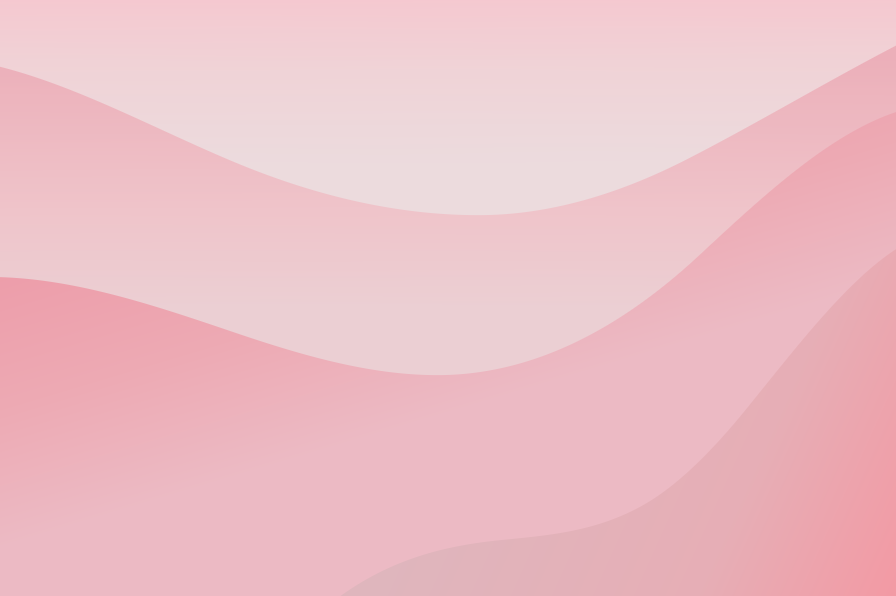
Give the GLSL for this background, as a Shadertoy shader.

```glsl
// Four overlapping pink paper waves, each shaded by its own soft gradient.
// Wave crests are smooth cubic curves through a few knots; every layer is a
// three-colour ramp, broken up by very faint streaks of gradient noise.

// Crest knots: x, height, slope (canvas fractions, origin at lower left)
const int KNOTS = 5;
const vec3[KNOTS] UPPER_CREST = vec3[KNOTS](
    vec3(0.0, 0.888, -0.38), vec3(0.260, 0.729, -0.63), vec3(0.534, 0.639, 0.0),
    vec3(0.767, 0.733, 0.77), vec3(1.0, 0.9235, 0.78));
const vec3[KNOTS] MIDDLE_CREST = vec3[KNOTS](
    vec3(0.0, 0.535, -0.045), vec3(0.260, 0.443, -0.51), vec3(0.488, 0.3706, 0.0),
    vec3(0.781, 0.5725, 1.40), vec3(1.0, 0.812, 0.50));
const vec3[KNOTS] LOWER_CREST = vec3[KNOTS](
    vec3(0.380, 0.0, 1.08), vec3(0.560, 0.094, 0.15), vec3(0.716, 0.151, 0.83),
    vec3(0.833, 0.314, 1.85), vec3(1.0, 0.582, 0.98));

// Layer colours, in the order of their ramps
const vec3 SKY_ROSE    = vec3(0.960, 0.785, 0.815);
const vec3 SKY_BLUSH   = vec3(0.940, 0.825, 0.840);
const vec3 SKY_PEARL   = vec3(0.925, 0.857, 0.867);
const vec3 UPPER_ROSE  = vec3(0.925, 0.685, 0.725);
const vec3 UPPER_PINK  = vec3(0.937, 0.770, 0.793);
const vec3 UPPER_PALE  = vec3(0.922, 0.812, 0.828);
const vec3 MIDDLE_DEEP = vec3(0.928, 0.618, 0.668);
const vec3 MIDDLE_ROSE = vec3(0.928, 0.665, 0.704);
const vec3 MIDDLE_PINK = vec3(0.927, 0.730, 0.768);
const vec3 LOWER_DUSTY = vec3(0.875, 0.712, 0.740);
const vec3 LOWER_ROSE  = vec3(0.903, 0.682, 0.712);
const vec3 LOWER_CORAL = vec3(0.950, 0.605, 0.645);

// Ramp stops and the tilt of the two slanted gradients
const vec3 SKY_STOPS    = vec3(0.0, 0.11, 0.27);
const vec3 UPPER_STOPS  = vec3(0.09, 0.36, 0.52);
const vec3 MIDDLE_STOPS = vec3(0.47, 0.69, 0.92);
const vec3 LOWER_STOPS  = vec3(0.73, 1.08, 1.29);
const float MIDDLE_TILT = 0.45;
const float LOWER_TILT  = 0.30;

const vec2 STREAK_SCALE = vec2(2.5, 28.0);
const float STREAK_STRENGTH = 0.012;

vec2 hashGradient(vec2 cell) {
    vec2 h = vec2(dot(cell, vec2(127.1, 311.7)), dot(cell, vec2(269.5, 183.3)));
    return 2.0 * fract(sin(h) * 43758.5) - 1.0;
}

float gradientNoise(vec2 p) {
    vec2 i = floor(p), f = fract(p);
    vec2 w = f * f * f * (f * (f * 6.0 - 15.0) + 10.0);
    vec2 e = vec2(1.0, 0.0);
    float a = dot(hashGradient(i), f);
    float b = dot(hashGradient(i + e.xy), f - e.xy);
    float c = dot(hashGradient(i + e.yx), f - e.yx);
    float d = dot(hashGradient(i + e.xx), f - e.xx);
    return mix(mix(a, b, w.x), mix(c, d, w.x), w.y);
}

// Cubic Hermite curve through the knots, extended straight to the left
float crestHeight(vec3[KNOTS] knots, float x) {
    float height = knots[0].y + knots[0].z * (x - knots[0].x);
    for (int i = 0; i < KNOTS - 1; i++) {
        vec3 a = knots[i], b = knots[i + 1];
        if (x < a.x) break;
        float span = b.x - a.x;
        float t = (x - a.x) / span, s = 1.0 - t;
        height = s * s * ((1.0 + 2.0 * t) * a.y + t * span * a.z)
               + t * t * ((1.0 + 2.0 * s) * b.y - s * span * b.z);
    }
    return height;
}

// Smooth coverage of the region below a crest
float below(vec3[KNOTS] knots, vec2 uv) {
    float d = crestHeight(knots, uv.x) - uv.y;
    float pixel = length(vec2(dFdx(d), dFdy(d)));
    return clamp(0.5 + d / max(pixel, 1e-5), 0.0, 1.0);
}

vec3 ramp(vec3 first, vec3 second, vec3 third, vec3 stops, float g) {
    float t1 = clamp((g - stops.x) / (stops.y - stops.x), 0.0, 1.0);
    float t2 = clamp((g - stops.y) / (stops.z - stops.y), 0.0, 1.0);
    return mix(mix(first, second, t1), third, t2);
}

void mainImage(out vec4 fragColor, in vec2 fragCoord) {
    vec2 uv = fragCoord / iResolution.xy;
    float depth = 1.0 - uv.y;

    // Streaks bend the gradients slightly, fading in the lower half
    float streak = gradientNoise(uv * STREAK_SCALE) * STREAK_STRENGTH;
    float g = depth + streak * smoothstep(0.2, 0.6, uv.y);

    // Layers from back to front
    vec3 color = ramp(SKY_ROSE, SKY_BLUSH, SKY_PEARL, SKY_STOPS, g);
    vec3 upper = ramp(UPPER_ROSE, UPPER_PINK, UPPER_PALE, UPPER_STOPS, g);
    vec3 middle = ramp(MIDDLE_DEEP, MIDDLE_ROSE, MIDDLE_PINK, MIDDLE_STOPS,
                       depth + MIDDLE_TILT * uv.x);
    vec3 lower = ramp(LOWER_DUSTY, LOWER_ROSE, LOWER_CORAL, LOWER_STOPS,
                      uv.x + LOWER_TILT * depth);
    color = mix(color, upper, below(UPPER_CREST, uv));
    color = mix(color, middle, below(MIDDLE_CREST, uv));
    color = mix(color, lower, below(LOWER_CREST, uv));

    fragColor = vec4(color, 1.0);
}
```
